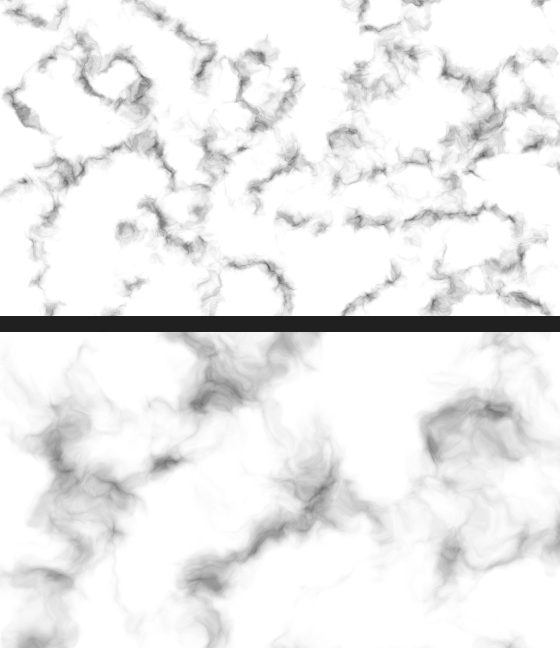
Top: the whole. Bottom: its middle third, enlarged.
Reproduce this texture procedurally as a WebGL 2 fragment shader.

```glsl
#version 300 es
precision highp float;
// White marble with soft grey clouds and thin, broken, jagged dark veins.

uniform vec2 u_resolution;
out vec4 fragColor;

// Integer hash: a random unit gradient for each lattice corner.
vec2 cornerGradient(ivec2 corner) {
    uvec2 q = uvec2(corner) * uvec2(1597u, 3571u);
    uint h = q.x ^ (q.y * 7919u + 977u);
    h = (h ^ (h >> 15)) * 0x2c1b3c6du;
    h = (h ^ (h >> 12)) * 0x297a2d39u;
    h ^= h >> 15;
    vec2 r = vec2(float(h & 0xffffu), float(h >> 16)) / 65535.0;
    return normalize(r * 2.0 - 0.99999);
}

float gradientNoise(vec2 p) {
    ivec2 i = ivec2(floor(p));
    vec2 f = fract(p);
    vec2 w = f * f * f * (f * (f * 6.0 - 15.0) + 10.0);
    float a = dot(cornerGradient(i), f);
    float b = dot(cornerGradient(i + ivec2(1, 0)), f - vec2(1.0, 0.0));
    float c = dot(cornerGradient(i + ivec2(0, 1)), f - vec2(0.0, 1.0));
    float d = dot(cornerGradient(i + ivec2(1, 1)), f - vec2(1.0, 1.0));
    return mix(mix(a, b, w.x), mix(c, d, w.x), w.y);
}

// Each octave doubles the frequency and turns the lattice.
const mat2 nextOctave = mat2(1.6, 1.2, -1.2, 1.6);

// Signed fractal noise, used to roughen the course of the veins.
float fractalNoise(vec2 p) {
    float sum = 0.0;
    float amplitude = 1.0;
    for (int i = 0; i < 4; i++) {
        sum += amplitude * gradientNoise(p);
        p = nextOctave * p + vec2(5.3, 9.7);
        amplitude *= 0.5;
    }
    return sum;
}

// Folded fractal noise: sharp creases where the octaves cross zero.
float turbulence(vec2 p) {
    float sum = 0.0;
    float amplitude = 1.0;
    for (int i = 0; i < 7; i++) {
        sum += amplitude * abs(gradientNoise(p));
        p = nextOctave * p + vec2(3.7, 1.9);
        amplitude *= 0.5;
    }
    return sum;
}

void main() {
    vec2 p = gl_FragCoord.xy / u_resolution.y * 4.0 + vec2(13.4, 27.8);

    // Small irregular shifts make the veins jagged.
    vec2 shift = vec2(fractalNoise(p * 2.5 + 41.3), fractalNoise(p * 2.5 + 83.9));
    float crease = turbulence(p + 0.15 * shift);

    // Darkness swells smoothly from white stone into the creases.
    float depth = max(0.87 - 2.6 * crease, 0.0);
    fragColor = vec4(vec3(1.0 - depth * depth), 1.0);
}
```
